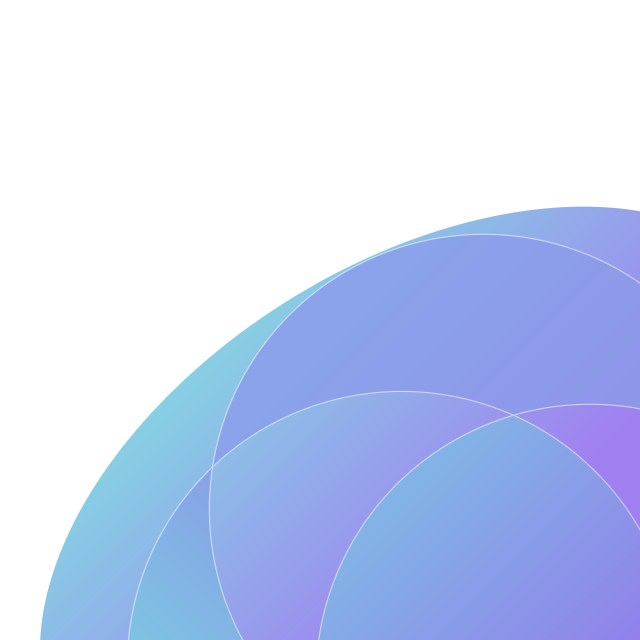
Reproduce this background procedurally as a Shadertoy shader.

```glsl
// A tilted ellipse with a cyan-to-violet gradient on white, holding three equal
// circles. Overlaps alternate between the base gradient and tinted gradients,
// and each circle carries a thin translucent white rim. Page y runs downward.

#define DISC_RADIUS 0.4288
#define RIM_WIDTH 0.0018
#define RIM_OPACITY 0.55
#define BLOB_CENTER vec2(0.6563, 0.8073)
#define BLOB_EXTENT vec2(0.5938, 0.4844)
#define BLOB_TILT -0.43

const vec3 WHITE  = vec3(1.0);
const vec3 CYAN   = vec3(0.530, 0.812, 0.894);
const vec3 VIOLET = vec3(0.628, 0.502, 0.941);

// Approximate signed distance to an ellipse given by its extents and correlation.
float ellipseDistance(vec2 p) {
    vec2 n = (p - BLOB_CENTER) / BLOB_EXTENT;
    vec2 skewed = n - BLOB_TILT * n.yx;
    float level = dot(n, skewed) - (1.0 - BLOB_TILT * BLOB_TILT);
    return level / max(length(2.0 * skewed / BLOB_EXTENT), 0.001);
}

// Antialiased coverage of the inside of a signed distance.
float coverage(float d, float pixel) {
    return clamp(0.5 - d / pixel, 0.0, 1.0);
}

// Coverage of a thin stroke; fades rather than vanishing on small canvases.
float rim(float d, float pixel) {
    float halfWidth = 0.5 * RIM_WIDTH;
    return coverage(d - halfWidth, pixel) - coverage(d + halfWidth, pixel);
}

vec3 ramp(vec3 first, vec3 last, float start, float end, float t) {
    return mix(first, last, clamp((t - start) / (end - start), 0.0, 1.0));
}

void mainImage(out vec4 fragColor, in vec2 fragCoord) {
    vec2 p = fragCoord / iResolution.xy;
    p.y = 1.0 - p.y;
    float pixel = 1.0 / min(iResolution.x, iResolution.y);

    // Shapes
    float upper = length(p - vec2(0.7559, 0.7949)) - DISC_RADIUS;
    float left  = length(p - vec2(0.6276, 1.0404)) - DISC_RADIUS;
    float right = length(p - vec2(0.9225, 1.0605)) - DISC_RADIUS;
    float inUpper = coverage(upper, pixel);
    float inLeft  = coverage(left, pixel);
    float inRight = coverage(right, pixel);

    // Gradients along the two diagonals
    float falling = p.x + p.y;
    float rising = p.y - p.x;
    vec3 base = ramp(CYAN, VIOLET, 0.885, 1.641, falling);
    vec3 upperTint = ramp(vec3(0.541, 0.639, 0.918), vec3(0.557, 0.590, 0.912),
                          1.042, 1.563, falling);
    vec3 leftTint = ramp(vec3(0.529, 0.645, 0.904), vec3(0.494, 0.765, 0.886),
                         0.436, 0.788, rising);
    vec3 coreTint = ramp(vec3(0.510, 0.700, 0.902), vec3(0.569, 0.506, 0.918),
                         1.406, 2.0, falling);

    // Alternating overlaps
    vec3 outside = mix(base, leftTint, inLeft);
    vec3 inside = mix(mix(upperTint, base, inLeft),
                      mix(base, coreTint, inLeft), inRight);
    vec3 color = mix(outside, inside, inUpper);

    // Rims, then the blob over the white ground
    float rims = max(rim(upper, pixel), max(rim(left, pixel), rim(right, pixel)));
    color = mix(color, WHITE, RIM_OPACITY * rims);
    color = mix(WHITE, color, coverage(ellipseDistance(p), pixel));
    fragColor = vec4(color, 1.0);
}
```
